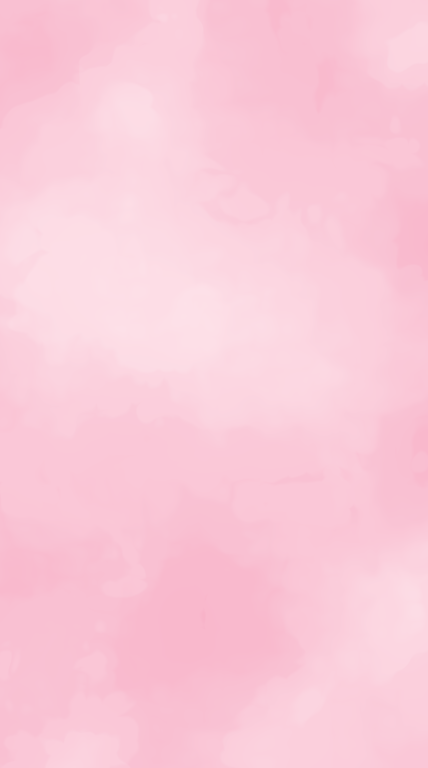
Reproduce this background procedurally as a WebGL 2 fragment shader.

```glsl
#version 300 es
precision highp float;

uniform vec2 u_resolution;
out vec4 fragColor;

const vec3 DEEP_PINK = vec3(0.973, 0.695, 0.782);
const vec3 MID_PINK = vec3(0.979, 0.777, 0.840);
const vec3 PALE_PINK = vec3(0.994, 0.892, 0.918);

const float PAGE_HEIGHT = 1.79;   // in page widths
const float BASE_TONE = 0.33;     // 0 is deep, 1 is pale
const float MID_TONE = 0.40;
const float WARP = 0.09;
const float EDGE_RAGGEDNESS = 0.52;
const float EDGE_SCALE = 5.5;
const float SHARPEST_EDGE = 0.018;
const float SOFTEST_EDGE = 0.13;
const float LAYERING = 0.78;
const int LAYERS = 7;

// Washes: centre, radius, strength
const vec4 PALE_WASHES[9] = vec4[9](
    vec4(0.18, 1.18, 0.29, 0.48), vec4(0.52, 1.03, 0.27, 0.42),
    vec4(0.82, 1.05, 0.22, 0.20), vec4(0.30, 1.55, 0.16, 0.45),
    vec4(0.42, 1.78, 0.09, 0.28), vec4(0.96, 1.71, 0.12, 0.42),
    vec4(0.95, 0.35, 0.20, 0.45), vec4(0.70, 0.07, 0.20, 0.27),
    vec4(0.19, 0.03, 0.10, 0.38));
const vec4 DEEP_WASHES[6] = vec4[6](
    vec4(0.08, 1.62, 0.17, 0.25), vec4(0.48, 0.35, 0.19, 0.28),
    vec4(1.02, 1.22, 0.12, 0.35), vec4(0.73, 1.64, 0.18, 0.12),
    vec4(1.01, 0.72, 0.13, 0.22), vec4(0.00, 0.44, 0.11, 0.18));

float hash(vec2 p) {
    vec3 q = fract(vec3(p.xyx) * 0.1031);
    q += dot(q, q.yzx + 33.33);
    return fract((q.x + q.y) * q.z);
}

float noise(vec2 p) {
    vec2 cell = floor(p);
    vec2 f = fract(p);
    f = f * f * f * (f * (f * 6.0 - 15.0) + 10.0);
    float low = mix(hash(cell), hash(cell + vec2(1.0, 0.0)), f.x);
    float high = mix(hash(cell + vec2(0.0, 1.0)), hash(cell + 1.0), f.x);
    return mix(low, high, f.y);
}

mat2 rotation(float angle) {
    float c = cos(angle), s = sin(angle);
    return mat2(c, s, -s, c);
}

float fbm(vec2 p) {
    float sum = 0.0;
    float weight = 0.5;
    for (int i = 0; i < 4; i++) {
        sum += weight * noise(p);
        p = rotation(0.65) * p * 2.03 + 17.3;
        weight *= 0.5;
    }
    return sum / 0.9375;
}

// Folded noise: rounded lobes parted by creases
float puffs(vec2 p) {
    return abs(2.0 * noise(p) - 1.0) * 0.65 + abs(2.0 * noise(p * 2.1 + 8.7) - 1.0) * 0.35;
}

float washTone(vec2 p) {
    float tone = BASE_TONE;
    for (int i = 0; i < PALE_WASHES.length(); i++) {
        vec2 d = (p - PALE_WASHES[i].xy) / PALE_WASHES[i].z;
        tone += PALE_WASHES[i].w * exp(-dot(d, d));
    }
    for (int i = 0; i < DEEP_WASHES.length(); i++) {
        vec2 d = (p - DEEP_WASHES[i].xy) / DEEP_WASHES[i].z;
        tone -= DEEP_WASHES[i].w * exp(-dot(d, d));
    }
    return tone;
}

void main() {
    vec2 p = gl_FragCoord.xy / u_resolution * vec2(1.0, PAGE_HEIGHT);

    // Broad washes with wandering outlines
    vec2 drift = vec2(fbm(p * 4.0 + 3.1), fbm(p * 4.0 + 41.7)) - 0.5;
    float field = washTone(p + 2.0 * WARP * drift);

    // Overlapping glazes, each with its own partly crisp, partly lost edge
    float glazed = 0.0;
    for (int i = 0; i < LAYERS; i++) {
        vec2 q = p + drift * WARP + float(i) * vec2(5.3, 9.1);
        float ragged = 0.7 * (fbm(q * EDGE_SCALE) - 0.5) + 0.3 * (puffs(q * EDGE_SCALE * 2.0) - 0.4);
        float lost = smoothstep(0.3, 0.75, noise(q * 4.5 + 60.0));
        float softness = mix(SHARPEST_EDGE, SOFTEST_EDGE, lost);
        float threshold = (float(i) + 0.5) / float(LAYERS);
        glazed += smoothstep(-softness, softness, field + EDGE_RAGGEDNESS * ragged - threshold);
    }
    float tone = clamp(mix(field, glazed / float(LAYERS), LAYERING), 0.0, 1.0);

    // Tone to pigment
    vec3 color = mix(DEEP_PINK, MID_PINK, min(tone / MID_TONE, 1.0));
    color = mix(color, PALE_PINK, max((tone - MID_TONE) / (1.0 - MID_TONE), 0.0));
    fragColor = vec4(color, 1.0);
}
```
